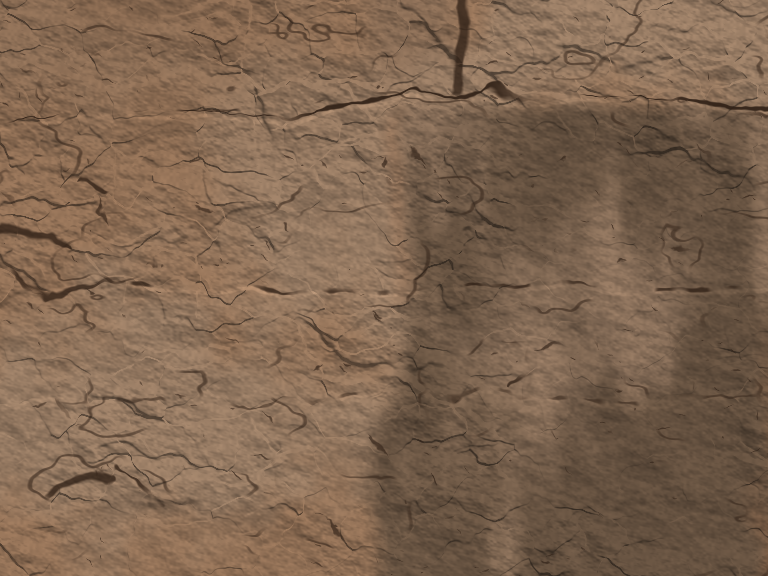
This texture is drawn by a Shadertoy shader. Its source:

```glsl
// Weathered sandstone wall: tan blocks, a damp brown stain, cracked joints and chipped flakes.
const vec3 TAN = vec3(0.55, 0.425, 0.325);
const vec3 PALE = vec3(0.57, 0.465, 0.375);
const vec3 UMBER = vec3(0.395, 0.318, 0.25);
const vec3 TAUPE = vec3(0.48, 0.39, 0.315);
const vec3 RUST = vec3(0.54, 0.38, 0.27);
const vec3 DEEP = vec3(0.19, 0.13, 0.09);
// Short fractures, each from xy to zw
const vec4 FRACTURES[8] = vec4[8](
    vec4(0.0, 0.6, 0.13, 0.58), vec4(0.0, 0.54, 0.09, 0.49), vec4(0.09, 0.49, 0.23, 0.505),
    vec4(0.14, 0.69, 0.19, 0.665), vec4(0.07, 0.14, 0.2, 0.18), vec4(0.21, 0.2, 0.27, 0.13),
    vec4(0.9, 0.41, 0.93, 0.38), vec4(0.93, 0.37, 0.88, 0.32));

float hash(vec2 p) {
    p = fract(p * vec2(123.34, 456.21));
    p += dot(p, p + 45.32);
    return fract(p.x * p.y);
}
vec2 hash2(vec2 p) { return vec2(hash(p), hash(p + 17.7)); }
float noise(vec2 p) {
    vec2 i = floor(p), f = fract(p);
    f = f * f * (3.0 - 2.0 * f);
    return mix(mix(hash(i), hash(i + vec2(1, 0)), f.x),
               mix(hash(i + vec2(0, 1)), hash(i + vec2(1, 1)), f.x), f.y);
}
float fbm(vec2 p, int octaves) {
    float sum = 0.0, amp = 0.5;
    for (int i = 0; i < octaves; i++, amp *= 0.5) {
        sum += amp * noise(p);
        p = 2.03 * p + 3.7;
    }
    return sum;
}
vec2 warp(vec2 p, float scale, float amount) {
    return p + amount * (vec2(fbm(p * scale, 4), fbm(p * scale + 30.0, 4)) - 0.47);
}
// Cellular height: tilted facets blended over narrow edges
float flakes(vec2 p) {
    float sum = 0.0, total = 1e-25;
    for (int k = 0; k < 9; k++) {
        vec2 id = floor(p) + vec2(k % 3 - 1, k / 3 - 1);
        vec2 d = p - id - hash2(id);
        float weight = exp(-45.0 * dot(d, d));
        sum += weight * (dot(hash2(id + 7.3) - 0.5, d) + 0.4 * hash(id + 3.1));
        total += weight;
    }
    return sum / total;
}
// Scattered tapered gouges, mostly falling to the right
float gouges(vec2 p, float share, float blur) {
    float cut = 0.0;
    for (int k = 0; k < 9; k++) {
        vec2 id = floor(p) + vec2(k % 3 - 1, k / 3 - 1), r = hash2(id + 5.9);
        float angle = mix(-1.2, 0.4, r.x), len = mix(0.08, 0.3, r.y);
        float c = cos(angle), s = sin(angle);
        vec2 q = mat2(c, -s, s, c) * (p - id - hash2(id));
        float halfWidth = 0.04 * (1.0 - q.x * q.x / (len * len));
        cut = max(cut, step(hash(id + 9.2), share) * (1.0 - smoothstep(-blur, blur, abs(q.y) - halfWidth)));
    }
    return cut;
}
// Distance to a jagged contour of the noise
float fissure(vec2 p) {
    vec2 e = vec2(0.01, 0.0);
    float f = fbm(p, 4);
    vec2 slope = vec2(fbm(p + e.xy, 4) - f, fbm(p + e.yx, 4) - f) / e.x;
    return (f - 0.47) / max(length(slope), 0.25);
}
float relief(vec2 p) {
    vec2 w = warp(p, 10.0, 0.1), bedding = vec2(p.x, p.y + 0.2 * p.x);
    float rough = smoothstep(0.4, 0.7, fbm(p * 5.0 + 5.0, 2) + 0.16);
    return 0.4 * fbm(bedding * vec2(8.0, 13.0), 4) + (0.1 + 0.08 * rough) * fbm(bedding * vec2(42.0, 64.0), 3)
         + 0.42 * flakes(w * vec2(5.0, 9.0)) * rough + 0.26 * flakes(w * vec2(14.0, 20.0) + 3.0) * (0.15 + rough);
}
float seam(float d, float halfWidth) {
    return 1.0 - smoothstep(halfWidth * 0.5, halfWidth + 0.0022, abs(d));
}
float segment(vec2 p, vec2 a, vec2 b) {
    vec2 ab = b - a;
    return length(p - a - ab * clamp(dot(p - a, ab) / dot(ab, ab), 0.0, 1.0));
}
float band(float x, float a, float b, float soft) {
    return smoothstep(a - soft, a + soft, x) * (1.0 - smoothstep(b - soft, b + soft, x));
}
vec3 wallColour(vec2 p) {
    float cloud = fbm(p * 4.0 + 2.0, 5), streak = fbm(p * vec2(15.0, 3.5), 4);
    float corner = (1.0 - smoothstep(0.1, 0.9, p.x)) * smoothstep(0.55, 1.0, p.y);
    vec3 c = mix(TAN, PALE, smoothstep(0.3, 0.6, cloud + 0.2 * (p.x - 0.5)));
    c = mix(c, TAN * 0.92, 0.8 * corner);
    c = mix(c, TAUPE, 0.5 * band(p.x, 0.64, 0.79, 0.04) * smoothstep(0.84, 0.92, p.y));
    // Damp stain with a ragged left edge and worn pale patches
    float edge = p.x - mix(0.63, 0.72, smoothstep(0.1, 0.5, p.y)) + 0.11 * (cloud - 0.47);
    float stain = smoothstep(-0.025, 0.03, edge) * (1.0 - smoothstep(0.79, 0.84, p.y));
    float patches = band(p.x, 1.06, 1.2, 0.06) * band(p.y, 0.32, 0.48, 0.06) + 0.7 * smoothstep(0.98, 1.2, p.x) * smoothstep(0.4, 0.55, p.y);
    float worn = smoothstep(0.45, 0.75, 0.4 * streak + 0.6 * cloud + 0.25 * patches);
    c = mix(c, RUST, 0.6 * streak * band(edge, -0.025, 0.01, 0.02) * band(p.y, 0.48, 0.8, 0.04));
    c = mix(c, mix(UMBER, TAUPE * 1.1, worn) * (0.9 + 0.2 * streak), stain);
    return mix(c, RUST, 0.6 * smoothstep(1.24, 1.33, p.x + 0.3 * (cloud - 0.5)) * (1.0 - smoothstep(0.2, 0.5, p.y)));
}
void mainImage(out vec4 fragColor, in vec2 fragCoord) {
    vec2 p = fragCoord / iResolution.y, q = warp(p, 14.0, 0.05), w = warp(p, 30.0, 0.03);
    // Light raking from above, plus fine grain
    float reach = 0.0022;
    float shade = 0.019 * (relief(p) - relief(p + reach * vec2(0.3, 0.95))) / reach;
    vec3 colour = wallColour(p) * (1.015 + clamp(shade, -0.42, 0.085) + 0.12 * (noise(p * 185.0) - 0.5));
    // Chips, pits and broken hairline fissures
    float chips = max(gouges(w * 11.0, 0.13, 0.02), gouges(w * 23.0 + 4.0, 0.17, 0.03));
    chips = max(chips, gouges(w * 42.0, 0.13, 0.05)) * smoothstep(0.3, 0.6, noise(p * 14.0));
    float hairline = seam(fissure(p * vec2(5.0, 9.0) + 11.0) / 8.0, 0.002 * noise(p * 40.0)) * smoothstep(0.5, 0.8, noise(p * 18.0 + 6.0));
    colour = mix(colour, DEEP, max(0.65 * chips, 0.55 * hairline));
    // Main bed joint, opening in two places, and the upright joint above it
    float bed = q.y - 0.8 - 0.036 * smoothstep(0.48, 0.75, p.x) + 0.025 * smoothstep(1.1, 1.33, p.x);
    float gape = band(p.x, 0.5, 0.9, 0.05) + smoothstep(1.13, 1.2, p.x);
    float crack = seam(bed, 0.009 * gape * noise(p * 31.0)) * max(gape, smoothstep(0.35, 0.8, noise(p * 24.0)));
    colour *= 1.0 + 0.1 * seam(bed + 0.011, 0.004);
    float upright = q.x - 0.795 - 0.08 * (p.y - 0.9);
    crack = max(crack, 0.85 * seam(upright, 0.012 * noise(p * 22.0) + 0.003) * smoothstep(0.83, 0.84, p.y));
    // Thin lower seams with pale mortar
    for (int i = 0; i < 2; i++) {
        float k = float(i), d = mix(p.y, q.y, 0.5 + 0.4 * k) - 0.5 + 0.19 * k - 0.006 * sin(p.x * 9.0 + k);
        float gate = smoothstep(0.45, 0.75, noise(p * 33.0 + k)) * smoothstep(0.1, 0.25, p.x);
        colour *= 1.0 + (0.18 - 0.1 * k) * seam(d + 0.005, 0.003) * noise(p * 20.0);
        crack = max(crack, (0.85 - 0.3 * k) * gate * seam(d, 0.0045 * noise(p * 45.0)));
    }
    // Fractures at the left edge and the gash in the stain
    for (int i = 0; i < 8; i++) {
        float d = segment(q, FRACTURES[i].xy, FRACTURES[i].zw);
        crack = max(crack, 0.85 * seam(d, 0.01 * noise(p * 28.0)) * smoothstep(0.2, 0.5, noise(p * 19.0)));
    }
    fragColor = vec4(mix(colour, DEEP, 0.92 * clamp(crack, 0.0, 1.0)), 1.0);
}
```
